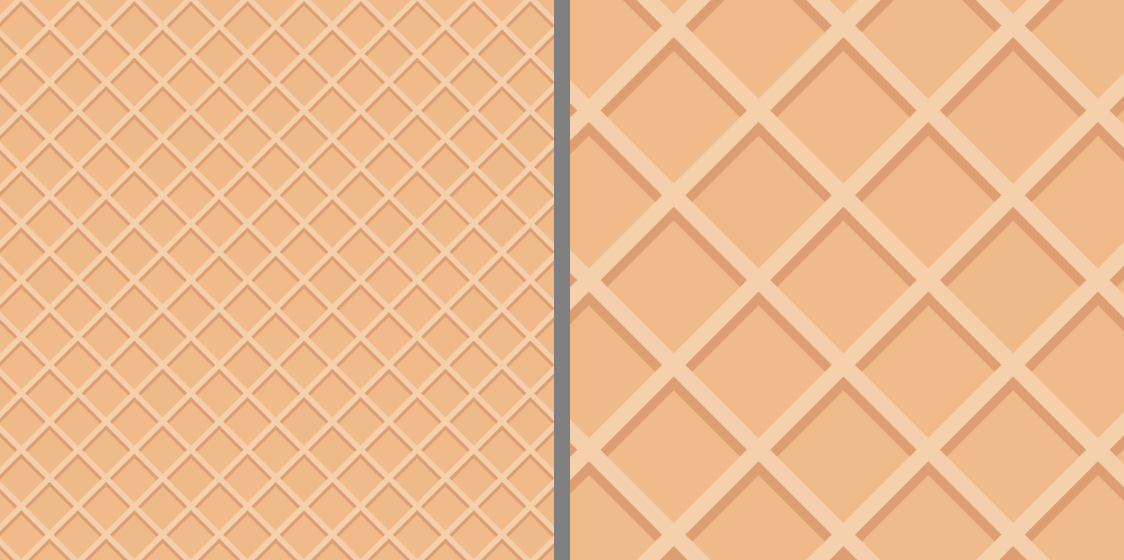
Left, the full canvas; right, a detail of the centre.
Give the GLSL for this pattern, as a Shadertoy shader.

```glsl
// Waffle lattice: crossed diagonal ridges with a shadow under each ridge.

const vec3 BATTER  = vec3(0.94, 0.73, 0.54);
const vec3 SHADOW  = vec3(0.87, 0.62, 0.45);
const vec3 FALLING = vec3(0.96, 0.81, 0.67);
const vec3 RISING  = vec3(0.96, 0.82, 0.67);

const float PERIOD = 0.101;              // crossing to crossing, in canvas heights
const vec2  ANCHOR = vec2(0.442, 0.5);   // one crossing, in canvas heights
const float RIDGE_HALF = 0.068;          // in units of the ridge spacing
const float SHADOW_WIDTH = 0.082;
const float MOTTLE = 0.006;

float hash(vec2 cell) {
    return fract(sin(dot(cell, vec2(127.1, 311.7))) * 4375.85);
}

// Coverage of the region where the signed distance is negative.
float coverage(float dist, float soft) {
    return 1.0 - smoothstep(-soft, soft, dist);
}

// Signed distance to a band around the nearest integer line.
float bandDistance(float coord, float halfWidth) {
    return abs(fract(coord + 0.5) - 0.5) - halfWidth;
}

// The shadow is a band centred just below its ridge.
float shadowCoverage(float coord, float ridgeHalf, float width, float soft) {
    float shift = ridgeHalf + 0.5 * width;
    return coverage(bandDistance(coord + shift, 0.5 * width), soft);
}

void mainImage(out vec4 fragColor, in vec2 fragCoord) {
    vec2 p = (fragCoord / iResolution.y - ANCHOR) / PERIOD;
    vec2 lattice = vec2(p.y + p.x, p.y - p.x);
    float soft = 0.75 * sqrt(2.0) / (PERIOD * iResolution.y);

    // Pockets, with a faint change of tone from one to the next
    vec3 color = BATTER + MOTTLE * (hash(floor(lattice)) - 0.5);

    // Shadows along the two upper edges of each pocket
    float shade = max(shadowCoverage(lattice.x, RIDGE_HALF, SHADOW_WIDTH, soft),
                      shadowCoverage(lattice.y, RIDGE_HALF, SHADOW_WIDTH, soft));
    color = mix(color, SHADOW, shade);

    // Ridges, the rising set on top
    color = mix(color, FALLING, coverage(bandDistance(lattice.x, RIDGE_HALF), soft));
    color = mix(color, RISING, coverage(bandDistance(lattice.y, RIDGE_HALF), soft));

    fragColor = vec4(color, 1.0);
}
```
